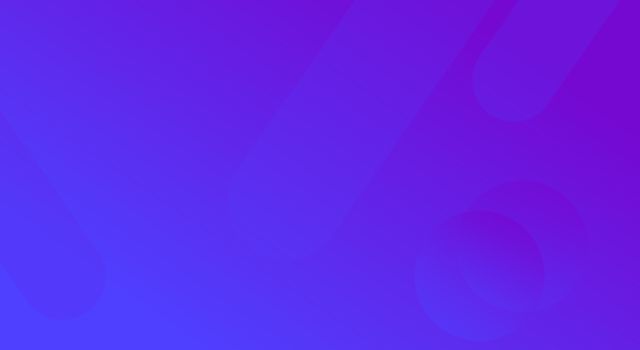
Give the GLSL for this background, as a WebGL 2 fragment shader.

```glsl
#version 300 es
precision highp float;

uniform vec2 u_resolution;
out vec4 fragColor;

#define BLUE vec3(0.31, 0.25, 1.0)
#define PURPLE vec3(0.46, 0.03, 0.82)
#define RAMP vec2(0.45, 0.66)
#define RAMP_START 0.25
#define LEAN vec2(0.57, 0.822)
#define WIDE_LIGHT 0.18
#define SHORT_LIGHT 0.20
#define BAR_SHADE 0.10
#define DISC_LIGHT -0.16
#define DISC_SHADE 0.19

// Distance to a round-ended bar running from its end cap along a direction
float barDistance(vec2 p, vec2 cap, vec2 direction, float radius) {
    vec2 q = p - cap;
    return length(q - direction * max(dot(q, direction), 0.0)) - radius;
}

// Antialiased coverage of a shape
float coverage(float distance, float pixel) {
    return 1.0 - smoothstep(-pixel, pixel, distance);
}

// Disc shift from light at its lower side to shade at its upper side
float discShift(vec2 p, vec2 center, float radius, vec2 axis, float pixel) {
    vec2 q = (p - center) / radius;
    float across = smoothstep(-1.0, 1.0, dot(q, axis));
    return mix(DISC_LIGHT, DISC_SHADE, across) * coverage((length(q) - 1.0) * radius, pixel);
}

void main() {
    // Height units, origin at the lower left
    vec2 p = gl_FragCoord.xy / u_resolution.y;
    float pixel = 1.0 / u_resolution.y;

    // Diagonal ramp position, flat in the two far corners
    float ramp = clamp(dot(p, RAMP) - RAMP_START, 0.0, 1.0);

    // Light bars leaning right, and a shaded bar leaning left
    float wideBar = barDistance(p, vec2(0.814, 0.422), LEAN, 0.165);
    float shortBar = barDistance(p, vec2(1.468, 0.771), LEAN, 0.119);
    float leftBar = barDistance(p, vec2(0.179, 0.210), LEAN * vec2(-1.0, 1.0), 0.124);
    ramp *= 1.0 - WIDE_LIGHT * coverage(wideBar, pixel);
    ramp *= 1.0 - SHORT_LIGHT * coverage(shortBar, pixel);
    ramp += BAR_SHADE * coverage(leftBar, pixel);

    // Overlapping discs
    ramp += 0.7 * discShift(p, vec2(1.492, 0.296), 0.188, vec2(0.2, 0.98), pixel);
    ramp += discShift(p, vec2(1.370, 0.212), 0.186, vec2(0.6, 0.8), pixel);

    fragColor = vec4(mix(BLUE, PURPLE, clamp(ramp, 0.0, 1.0)), 1.0);
}
```
